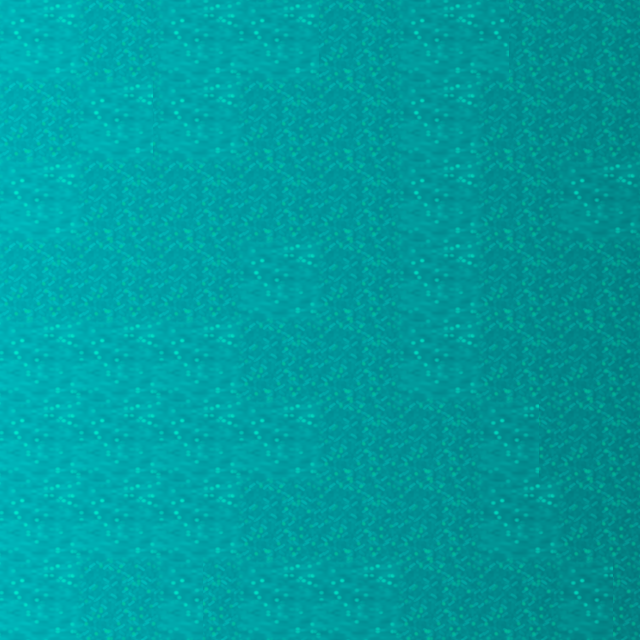
This texture is drawn by a WebGL 1 fragment shader. Its source:

```glsl
precision highp float;
// Teal water surface: an 8 by 8 grid of two wrapping tiles, one with wavy
// streaks and clustered glints, one with short slanted dashes and even specks.
// Periodic lattice noise makes the grain; a sideways gradient shades the whole.
uniform vec2 u_resolution;

const float TILES = 8.0;     // tiles across the canvas
const float TEXELS = 32.0;   // finest grains across one tile
const float DASHES = 12.0;   // dash cells across one tile

const vec3 LIT_TEAL = vec3(0.0, 0.69, 0.715);
const vec3 DEEP_TEAL = vec3(0.01, 0.525, 0.53);
const vec3 GLINT_MINT = vec3(0.0, 0.92, 0.80);
const vec3 SPECK_GREEN = vec3(0.0, 0.83, 0.64);

float hash(vec2 p, float seed) {
  vec3 q = fract(vec3(p.xyx + seed * 7.31) * vec3(0.1031, 0.1030, 0.0973));
  q += dot(q, q.yzx + 33.33);
  return fract((q.x + q.y) * q.z);
}

// Value noise that wraps after the given number of cells
float noise(vec2 p, vec2 period, float seed) {
  vec2 i = floor(p);
  vec2 f = smoothstep(0.0, 1.0, p - i);
  vec2 a = mod(i, period);
  vec2 b = mod(i + 1.0, period);
  return mix(mix(hash(a, seed), hash(vec2(b.x, a.y), seed), f.x),
             mix(hash(vec2(a.x, b.y), seed), hash(b, seed), f.x), f.y);
}

// Soft specks in a share of the lattice cells
float specks(vec2 p, vec2 period, float share, float seed) {
  vec2 i = floor(p);
  float light = 0.0;
  for (int y = -1; y <= 1; y++) {
    for (int x = -1; x <= 1; x++) {
      vec2 cell = i + vec2(float(x), float(y));
      vec2 id = mod(cell, period);
      float on = step(hash(id, seed), share);
      float power = mix(0.4, 1.0, hash(id, seed + 1.0));
      float d = length(p - cell - 0.5);
      light = max(light, on * power * (1.0 - smoothstep(0.2, 1.2, d)));
    }
  }
  return light;
}

// Short strokes leaning either way, one per cell
float dashes(vec2 p, float period, float seed) {
  vec2 i = floor(p);
  float light = 0.0;
  for (int y = -1; y <= 1; y++) {
    for (int x = -1; x <= 1; x++) {
      vec2 cell = i + vec2(float(x), float(y));
      vec2 id = mod(cell, period);
      vec2 center = cell + vec2(hash(id, seed), hash(id, seed + 1.0));
      float lean = hash(id, seed + 2.0) < 0.6 ? 0.7 : -0.7;
      vec2 axis = normalize(vec2(1.0, lean));
      vec2 q = p - center;
      float along = clamp(dot(q, axis), -0.35, 0.35);
      float d = length(q - axis * along);
      float power = hash(id, seed + 3.0);
      light = max(light, power * (1.0 - smoothstep(0.06, 0.34, d)));
    }
  }
  return light;
}

// Tile choice, 0 dashed or 1 streaky, blended narrowly over tile borders
float streakyTile(vec2 p) {
  vec2 i = floor(p - 0.5);
  vec2 w = smoothstep(0.42, 0.58, fract(p - 0.5));
  float share = mix(0.65, 0.25, p.x / TILES);
  float a = step(hash(i, 41.0), share);
  float b = step(hash(i + vec2(1.0, 0.0), 41.0), share);
  float c = step(hash(i + vec2(0.0, 1.0), 41.0), share);
  float d = step(hash(i + 1.0, 41.0), share);
  return mix(mix(a, b, w.x), mix(c, d, w.x), w.y);
}

// Both surfaces return grain (around zero) and glint strength
vec2 streakySurface(vec2 p) {
  float bend = 1.6 * noise(p * 4.0, vec2(4.0), 3.0);
  vec2 ripples = vec2(6.0, 15.0);
  vec2 wavelets = vec2(14.0, 30.0);
  vec2 clumps = vec2(5.0, 7.0);
  vec2 grains = vec2(27.0, 33.0);
  float broad = noise(p * ripples + vec2(0.0, bend), ripples, 5.0);
  float fine = noise(p * wavelets + vec2(0.0, bend), wavelets, 7.0);
  float cluster = smoothstep(0.3, 0.7, noise(p * clumps, clumps, 9.0));
  float glint = specks(p * grains, grains, 0.085, 11.0) * mix(0.15, 1.0, cluster);
  return vec2(0.55 * broad + 0.55 * fine - 0.57, glint);
}

vec2 dashedSurface(vec2 p) {
  float fine = noise(p * TEXELS, vec2(TEXELS), 15.0);
  float stroke = dashes(p * DASHES, DASHES, 17.0);
  float glint = 0.75 * specks(p * TEXELS, vec2(TEXELS), 0.04, 23.0);
  return vec2(0.45 * fine + 0.75 * stroke - 0.43, glint);
}

void main() {
  vec2 uv = gl_FragCoord.xy / u_resolution;
  vec2 p = uv * TILES;

  // Broad shading: light at the left, deepest at the lower right
  float shade = uv.x * mix(1.0, 0.9, uv.y) + 0.04 * (1.0 - uv.y);
  vec3 color = mix(LIT_TEAL, DEEP_TEAL, clamp(shade, 0.0, 1.0));

  // Grain and glints of the chosen tile
  float streaky = streakyTile(p);
  vec2 surface = mix(dashedSurface(p), streakySurface(p), streaky);
  color += surface.x * vec3(0.0, 0.135, 0.105);
  vec3 glintColor = mix(SPECK_GREEN, GLINT_MINT, streaky) * mix(1.0, 0.9, uv.x);
  color = mix(color, glintColor, surface.y);

  gl_FragColor = vec4(clamp(color, 0.0, 1.0), 1.0);
}
```
